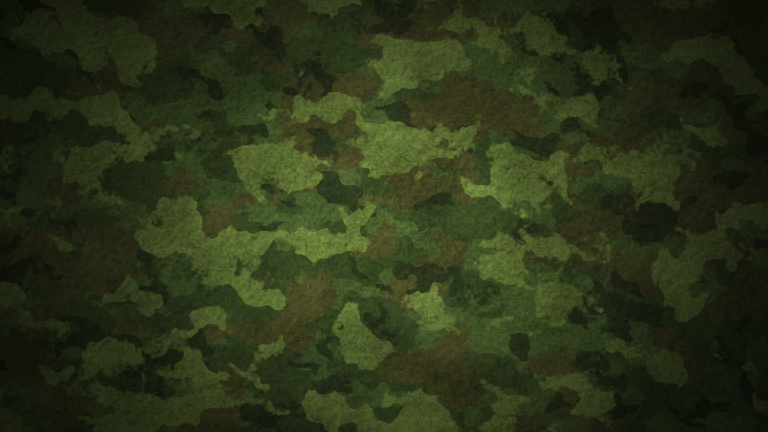
Give the GLSL for this texture, as a Shadertoy shader.

```glsl
const vec3 MOSS   = vec3(0.270, 0.350, 0.165);
const vec3 EARTH  = vec3(0.315, 0.310, 0.155);
const vec3 LEAF   = vec3(0.435, 0.520, 0.235);
const vec3 SHADOW = vec3(0.165, 0.205, 0.115);

float hash(vec2 cell) {
    vec3 q = fract(vec3(cell.xyx) * 0.1031);
    q += dot(q, q.yzx + 33.33);
    return fract((q.x + q.y) * q.z);
}

float valueNoise(vec2 p) {
    vec2 cell = floor(p);
    vec2 f = fract(p);
    f = f * f * (3.0 - 2.0 * f);
    float low = mix(hash(cell), hash(cell + vec2(1.0, 0.0)), f.x);
    float high = mix(hash(cell + vec2(0.0, 1.0)), hash(cell + 1.0), f.x);
    return mix(low, high, f.y);
}

float fbm(vec2 p, int octaves) {
    float sum = 0.0, weight = 0.5, total = 0.0;
    for (int i = 0; i < octaves; i++) {
        sum += weight * valueNoise(p);
        total += weight;
        weight *= 0.5;
        p = mat2(1.6, 1.2, -1.2, 1.6) * p + 17.3;
    }
    return sum / total;
}

// Bends the plane so that patch outlines grow lobes and hooks
vec2 warp(vec2 p, float frequency, float amount, float seed) {
    vec2 q = p * frequency + seed;
    return p + amount * (vec2(fbm(q, 2), fbm(q + 41.7, 2)) - 0.5);
}

// Coverage of one camouflage ink; a higher level leaves fewer patches
float patches(vec2 p, vec2 frequency, float slant, float level, float seed) {
    vec2 q = warp(p, 25.0, 0.065, seed);
    q.x += slant * q.y;
    float field = mix(valueNoise(q * frequency + seed),
                      valueNoise(q * frequency * 2.1 + seed + 9.4), 0.30);
    float fray = 0.07 * (valueNoise(p * 130.0 + seed) - 0.5);
    return smoothstep(level - 0.035, level + 0.035, field + fray);
}

vec3 camouflage(vec2 p) {
    vec3 color = MOSS * mix(0.86, 1.10, patches(p, vec2(9.0, 15.0), 0.2, 0.50, 71.0));
    color = mix(color, EARTH, 0.85 * patches(p, vec2(8.0, 14.0), -0.3, 0.58, 23.0));
    color = mix(color, SHADOW, 0.80 * patches(p, vec2(13.0, 19.0), 0.5, 0.68, 52.0));
    return mix(color, LEAF, 0.92 * patches(p, vec2(10.0, 16.0), 0.35, 0.585, 5.0));
}

// Worn cloth: broad stains, small embossed creases, specks and fine grain
float wear(vec2 p) {
    float stains = fbm(p * 10.0 + 3.0, 4) - 0.5;
    vec2 crease = p * 70.0;
    float relief = fbm(crease, 2) - fbm(crease + vec2(-0.25, 0.30), 2);
    float grain = valueNoise(p * 270.0) - 0.5;
    float specks = smoothstep(0.80, 0.95, valueNoise(p * 110.0 + 8.0));
    return 1.0 + 0.50 * stains + 0.32 * relief + 0.26 * grain - 0.12 * specks;
}

float spotlight(vec2 uv) {
    vec2 d = uv - vec2(0.5, 0.48);
    return mix(0.13, 1.0, exp(-7.0 * d.x * d.x - 3.4 * d.y * d.y));
}

void mainImage(out vec4 fragColor, in vec2 fragCoord) {
    vec2 uv = fragCoord / iResolution.xy;
    vec2 p = fragCoord / iResolution.y;
    vec3 color = camouflage(p) * wear(p) * spotlight(uv);
    fragColor = vec4(clamp(color, 0.0, 1.0), 1.0);
}
```
